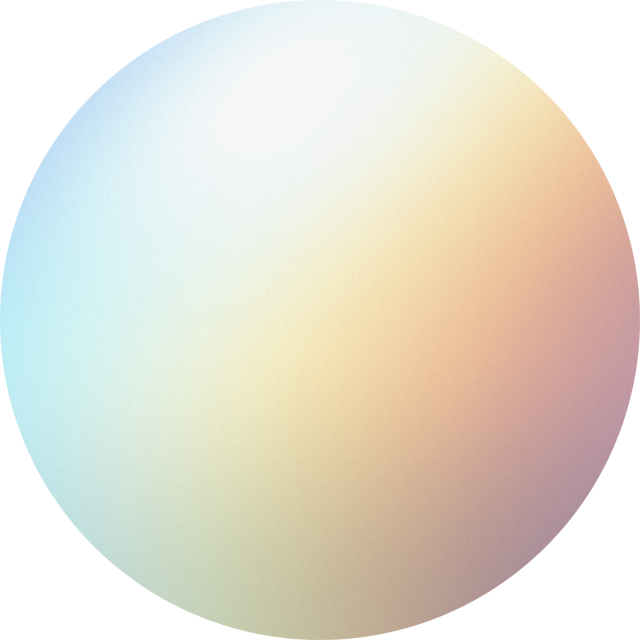
This background is drawn by a Shadertoy shader. Its source:

```glsl
// A grainy pastel disc, cyan through cream to rose, on a white ground.

// Hash without sine, 0 to 1
float hash(vec2 p) {
    vec3 q = fract(vec3(p.xyx) * 0.1031);
    q += dot(q, q.yzx + 33.33);
    return fract((q.x + q.y) * q.z);
}

// Smooth ramp over evenly spaced hues, from blue (0) to mauve (8)
vec3 pastelRamp(float s) {
    vec3 hues[9] = vec3[9](
        vec3(0.66, 0.80, 0.95), vec3(0.70, 0.93, 0.97), vec3(0.80, 0.95, 0.95),
        vec3(0.91, 0.95, 0.89), vec3(0.96, 0.935, 0.77), vec3(0.955, 0.86, 0.665),
        vec3(0.93, 0.75, 0.60), vec3(0.84, 0.645, 0.60), vec3(0.75, 0.59, 0.65));
    vec3 sum = vec3(0.0);
    float total = 0.0;
    for (int i = 0; i < 9; i++) {
        float d = s - float(i);
        float weight = exp(-1.5 * d * d);
        sum += hues[i] * weight;
        total += weight;
    }
    return sum / total;
}

void mainImage(out vec4 fragColor, in vec2 fragCoord) {
    float size = min(iResolution.x, iResolution.y);
    vec2 uv = (fragCoord - 0.5 * iResolution.xy) / size + 0.5;

    // Bent colour bands that lean right towards the top
    float across = uv.x + 0.15 - 0.6 * uv.y * uv.y;
    vec3 color = pastelRamp(clamp((across + 0.15) / 0.15, -0.5, 8.5));

    // Slanted white glow near the top
    vec2 d = uv - vec2(0.44, 0.85);
    vec2 g = vec2(dot(d, vec2(0.8, 0.6)), dot(d, vec2(-0.6, 0.8)));
    float glow = min(1.08 * exp(-g.x * g.x / 0.14 - g.y * g.y / 0.04), 1.0);
    color = mix(color, vec3(0.96, 0.965, 0.97), glow);

    // Soft shade at the foot
    color *= mix(vec3(1.0), vec3(0.81, 0.89, 0.95), smoothstep(0.48, 0.0, uv.y));

    // Fine grain
    color += 0.018 * (hash(floor(uv * 512.0)) - 0.5);

    // Disc with a smooth rim
    float rim = length(uv - 0.5) - 0.5;
    float disc = 1.0 - smoothstep(-0.75 / size, 0.75 / size, rim);
    fragColor = vec4(mix(vec3(1.0), color, disc), 1.0);
}
```
